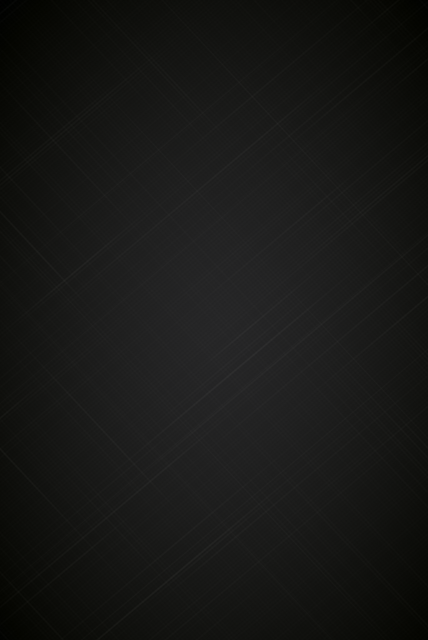
Reproduce this background procedurally as a WebGL 1 fragment shader.

```glsl
precision highp float;
// Dark charcoal backdrop with a soft central glow and a weave of fine diagonal scratches.

uniform vec2 u_resolution;

// Glow: lengths are in canvas heights
const vec2 GLOW_CENTER = vec2(0.01, -0.02);
const vec2 GLOW_RADIUS = vec2(0.335, 0.5);
const float GLOW_POWER = 1.5;
const vec3 CORE_COLOR = vec3(0.145, 0.145, 0.149);
const vec3 EDGE_LOSS = vec3(0.085, 0.083, 0.097);

// Threads: normals of the falling and rising families
const vec2 FALLING_NORMAL = vec2(0.731, 0.682);
const vec2 RISING_NORMAL = vec2(-0.643, 0.766);
const float THREADS_PER_HEIGHT = 190.0;
const float WEAVE_STRENGTH = 0.009;
const float SCRATCH_STRENGTH = 0.034;
const vec3 THREAD_COLOR = vec3(1.0, 1.0, 0.96);

// Offsets of the long accent lines along each normal
const vec4 FALLING_ACCENTS = vec4(0.282, 0.118, -0.145, -0.206);
const vec4 RISING_ACCENTS = vec4(0.259, 0.115, -0.11, -0.25);
const float ACCENT_STRENGTH = 0.022;
const float ACCENT_WIDTH = 0.0009;

float hash(vec2 p) {
  return fract(sin(dot(p, vec2(127.1, 311.7))) * 43758.5453);
}

float noise(vec2 p) {
  vec2 i = floor(p);
  vec2 f = fract(p);
  f = f * f * (3.0 - 2.0 * f);
  return mix(mix(hash(i), hash(i + vec2(1.0, 0.0)), f.x),
             mix(hash(i + vec2(0.0, 1.0)), hash(i + vec2(1.0, 1.0)), f.x), f.y);
}

// Brightness of one family of parallel threads
float threads(vec2 p, vec2 normal, vec4 accents, float seed, float pixel) {
  float across = dot(p, normal);
  float along = dot(p, vec2(normal.y, -normal.x));

  // Each thread has its own strength, and fades in and out along its length
  float cell = across * THREADS_PER_HEIGHT;
  float id = floor(cell);
  float pick = hash(vec2(id, seed));
  float profile = 0.5 - 0.5 * cos(6.28319 * cell);
  profile = mix(0.5, profile, clamp(0.5 / (pixel * THREADS_PER_HEIGHT), 0.0, 1.0));
  float fade = smoothstep(0.3, 0.8, noise(vec2(along * 4.0 + pick * 20.0, id + seed)));

  // Bright scratches gather in loose bundles
  float bundle = smoothstep(0.4, 0.8, noise(vec2(across * 16.0 + seed, along * 2.5)));
  float scratch = pick * pick * pick * bundle * fade;
  float light = profile * (WEAVE_STRENGTH * (0.3 + 0.7 * pick) + SCRATCH_STRENGTH * scratch);

  // Long accent lines, kept equally bright when thinner than a pixel
  float width = max(ACCENT_WIDTH, 0.7 * pixel);
  vec4 offset = (vec4(across) - accents) / width;
  vec4 lines = exp(-offset * offset) * ACCENT_WIDTH / width;
  float wear = 0.3 + 0.7 * noise(vec2(along * 5.0, seed + across * 3.0));
  return light + ACCENT_STRENGTH * wear * dot(lines, vec4(1.0));
}

void main() {
  vec2 p = (gl_FragCoord.xy - 0.5 * u_resolution) / u_resolution.y;
  float pixel = 1.0 / u_resolution.y;

  // Central glow falling to black corners
  float radius = length((p - GLOW_CENTER) / GLOW_RADIUS);
  vec3 color = max(CORE_COLOR - EDGE_LOSS * pow(radius, GLOW_POWER), 0.0);

  // Crossed threads, slightly dimmer toward the rim
  float light = threads(p, FALLING_NORMAL, FALLING_ACCENTS, 3.0, pixel)
              + threads(p, RISING_NORMAL, RISING_ACCENTS, 17.0, pixel);
  color += THREAD_COLOR * light * mix(1.0, 0.75, smoothstep(0.6, 1.4, radius));

  // Faint grain hides banding
  color += (hash(gl_FragCoord.xy) - 0.5) / 255.0;
  gl_FragColor = vec4(color, 1.0);
}
```
